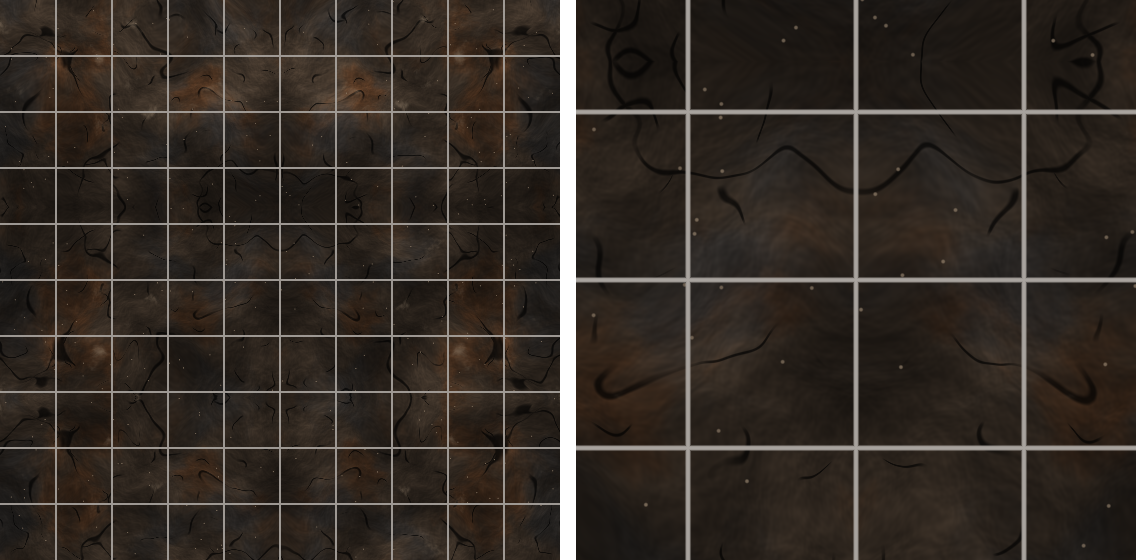
Left, the full canvas; right, a detail of the centre.
Reproduce this texture procedurally as a three.js fragment shader.

```glsl
// Dark brown weathered stone, cut into a 10 by 10 grid of tiles by thin pale grout.
varying vec2 vUv;

const float TILES = 10.0;
const vec3 STONE = vec3(0.160, 0.131, 0.105);
const vec3 RUST = vec3(0.215, 0.135, 0.080);
const vec3 SLATE = vec3(0.138, 0.132, 0.128);
const vec3 MINERAL = vec3(0.56, 0.49, 0.41);
const vec3 GROUT = vec3(0.66, 0.64, 0.62);

float hash(vec2 p) {
  vec3 q = fract(vec3(p.xyx) * 0.1031);
  q += dot(q, q.yzx + 33.33);
  return fract((q.x + q.y) * q.z);
}

float cornerSlope(vec2 cell, vec2 offset) {
  float angle = 6.28318 * hash(cell);
  return dot(vec2(cos(angle), sin(angle)), offset);
}

float gradientNoise(vec2 p) {
  vec2 i = floor(p);
  vec2 f = p - i;
  vec2 u = f * f * f * (f * (f * 6.0 - 15.0) + 10.0);
  vec2 e = vec2(1.0, 0.0);
  float low = mix(cornerSlope(i, f), cornerSlope(i + e, f - e), u.x);
  float high = mix(cornerSlope(i + e.yx, f - e.yx), cornerSlope(i + 1.0, f - 1.0), u.x);
  return 1.4 * mix(low, high, u.y);
}

float fbm(vec2 p) {
  float sum = 0.0;
  float amp = 0.5;
  for (int i = 0; i < 6; i++) {
    sum += amp * gradientNoise(p);
    p = mat2(1.6, 1.2, -1.2, 1.6) * p + 17.3;
    amp *= 0.56;
  }
  return sum;
}

vec2 warp(vec2 p, float scale, float amount) {
  return p + amount * vec2(gradientNoise(p * scale + 3.7), gradientNoise(p * scale + 41.2));
}

// Slab layout: left and right mirror each other, rows mirror at two heights.
vec2 foldSlab(vec2 p) {
  float y = p.y > 0.29 ? p.y : 0.58 - p.y;
  return vec2(abs(p.x - 0.5), abs(y - 0.63)) + vec2(2.0, y > 0.63 ? 2.0 : 2.0);
}

float patchAt(vec2 p, vec2 center, vec2 size) {
  vec2 d = (p - center) / size;
  return exp(-dot(d, d));
}

// Broad light and dark areas of the slab.
float broadTone(vec2 p) {
  vec2 m = vec2(abs(p.x - 0.5), p.y);
  float tone = 0.65 * patchAt(m, vec2(0.14, 0.88), vec2(0.14, 0.15));
  tone += 0.50 * patchAt(m, vec2(0.42, 0.92), vec2(0.12, 0.12));
  tone += 0.50 * patchAt(m, vec2(0.36, 0.35), vec2(0.12, 0.08));
  tone += 0.55 * patchAt(p, vec2(0.74, 0.55), vec2(0.07, 0.06));
  tone += 0.55 * patchAt(m, vec2(0.13, 0.24), vec2(0.10, 0.06));
  tone += 0.50 * patchAt(p, vec2(0.75, 0.04), vec2(0.08, 0.06));
  tone -= 0.50 * patchAt(m, vec2(0.0, 0.65), vec2(0.65, 0.08));
  tone -= 0.55 * patchAt(m, vec2(0.0, 0.45), vec2(0.09, 0.09));
  tone -= 0.60 * patchAt(m, vec2(0.0, 0.15), vec2(0.09, 0.07));
  tone -= 0.45 * patchAt(p, vec2(0.21, 0.27), vec2(0.08, 0.05));
  return tone;
}

float crack(vec2 p, float scale, float width) {
  float ridge = abs(gradientNoise(warp(p, 24.0, 0.018) * scale));
  float broken = smoothstep(0.0, 0.25, gradientNoise(p * scale * 1.7 + 9.1));
  return broken * (1.0 - smoothstep(0.2, 1.0, ridge / (width * scale)));
}

float specks(vec2 p, float cells, float share) {
  vec2 cell = floor(p * cells);
  vec2 jitter = vec2(hash(cell + 11.0), hash(cell + 57.0)) * 0.5 + 0.25;
  float d = length(fract(p * cells) - jitter);
  return step(1.0 - share, hash(cell + 91.0)) * (1.0 - smoothstep(0.06, 0.22, d));
}

vec3 stone(vec2 p) {
  vec2 q = warp(warp(foldSlab(p), 9.0, 0.025), 31.0, 0.006);
  q += 0.02 * vec2(gradientNoise(p * 6.0), gradientNoise(p * 6.0 + 23.0));
  float grain = fbm(q * 9.0);
  float relief = grain - fbm((q + vec2(0.0012, -0.0025)) * 9.0);
  float broad = broadTone(p);
  float tone = 0.9 * broad + 1.15 * grain + 2.4 * relief + 0.35 * gradientNoise(p * 5.0 + 7.0);

  vec3 color = mix(STONE, RUST, 0.8 * smoothstep(0.0, 0.45, fbm(q * 7.0 + 31.0) + 0.1 * broad));
  color = mix(color, SLATE, 0.85 * smoothstep(0.0, 0.4, fbm(q * 5.0 + 63.0)));
  color *= exp2(clamp(tone, -1.5, 1.1));

  // Fissures, pale mineral crust and bright grains.
  color *= 1.0 - 0.65 * max(crack(q, 7.0, 0.004), crack(q + 5.0, 13.0, 0.0025));
  float crust = smoothstep(0.35, 0.75, fbm(q * 14.0 + 80.0) + 0.25 * broad);
  color = mix(color, MINERAL, 0.6 * crust);
  return mix(color, MINERAL, 0.7 * specks(p, 130.0, 0.016));
}

// Coverage of the inner grid lines; the outer border stays bare.
float groutMask(vec2 p, float halfWidth, float soft) {
  vec2 line = clamp(floor(p * TILES + 0.5), 1.0, TILES - 1.0) / TILES;
  vec2 d = abs(p - line);
  return 1.0 - smoothstep(halfWidth - soft, halfWidth + soft, min(d.x, d.y));
}

void main() {
  float tileShade = 0.94 + 0.12 * hash(floor(vUv * TILES) + 5.0);
  vec3 color = stone(vUv) * tileShade;
  gl_FragColor = vec4(mix(color, GROUT, groutMask(vUv, 0.0014, 0.0008)), 1.0);
}
```
